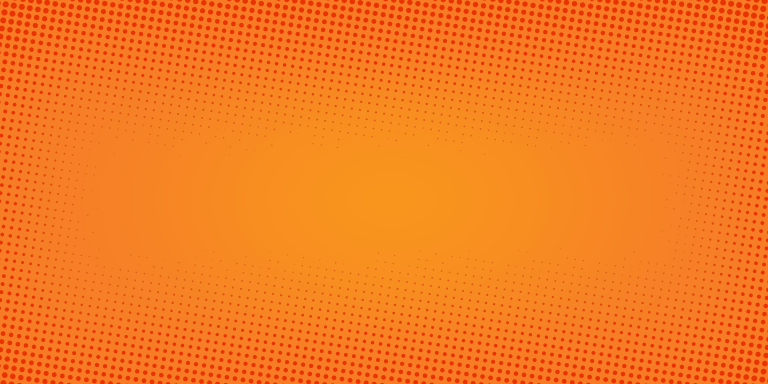
A WebGL 1 fragment shader for this background:

```glsl
precision mediump float;
// Orange halftone backdrop: a soft elliptical glow in the middle, framed by
// a slightly tilted lattice of red dots. The dots grow with their distance
// from a clear central box, and thin out unevenly along its border.

uniform vec2 u_resolution;

// Lengths are in canvas heights, measured from the canvas centre.
const vec3 GLOW_COLOR = vec3(0.975, 0.582, 0.115);
const vec3 BASE_COLOR = vec3(0.963, 0.495, 0.153);
const vec3 EDGE_COLOR = vec3(0.970, 0.480, 0.145);
const vec3 DOT_FAINT = vec3(0.860, 0.390, 0.080);
const vec3 DOT_STRONG = vec3(0.915, 0.200, 0.008);

const vec2 GLOW_CENTER = vec2(0.02, -0.02);
const vec2 GLOW_RADIUS = vec2(0.82, 0.52);
const vec2 CLEAR_CENTER = vec2(-0.01, -0.025);
const vec2 CLEAR_HALF = vec2(0.74, 0.135);
const float CLEAR_ROUND = 0.02;

const float CELL = 0.0212;       // lattice spacing
const float TILT = -0.157;       // rows sink towards the right
const float DOT_MIN = 0.07;      // radii in cells
const float DOT_MAX = 0.375;
const float GROWTH_RANGE = 0.44; // distance over which dots grow
const float GROWTH_POWER = 1.15;
const float FADE_RANGE = 0.08;   // uneven border of the clear box

float hash(vec2 p) {
  return fract(sin(dot(p, vec2(12.9898, 78.233))) * 43758.5453);
}

mat2 rotation(float angle) {
  float c = cos(angle);
  float s = sin(angle);
  return mat2(c, s, -s, c);
}

// Distance outside the rounded clear box; negative inside it.
float clearDistance(vec2 p) {
  vec2 q = abs(p - CLEAR_CENTER) - CLEAR_HALF + CLEAR_ROUND;
  return length(max(q, 0.0)) + min(max(q.x, q.y), 0.0) - CLEAR_ROUND;
}

vec3 background(vec2 p) {
  float reach = length((p - GLOW_CENTER) / GLOW_RADIUS);
  vec3 color = mix(GLOW_COLOR, BASE_COLOR, smoothstep(0.0, 1.15, reach));
  return mix(color, EDGE_COLOR, smoothstep(0.1, 0.4, clearDistance(p)));
}

// Returns dot coverage in x and dot strength in y.
vec2 halftone(vec2 p) {
  vec2 grid = rotation(-TILT) * p / CELL;
  vec2 id = floor(grid);
  vec2 center = rotation(TILT) * (id + 0.5) * CELL;

  float d = clearDistance(center);
  float growth = pow(clamp(d / GROWTH_RANGE, 0.0, 1.0), GROWTH_POWER);
  float radius = mix(DOT_MIN, DOT_MAX, growth);
  float present = smoothstep(0.0, 0.4, d / FADE_RANGE + 0.4 - hash(id));

  float pixel = 1.0 / (u_resolution.y * CELL);
  float gap = length(fract(grid) - 0.5) - radius;
  float coverage = clamp(0.5 - gap / pixel, 0.0, 1.0);
  return vec2(coverage * present, growth);
}

void main() {
  vec2 p = (gl_FragCoord.xy - 0.5 * u_resolution) / u_resolution.y;
  vec2 dots = halftone(p);
  vec3 dotColor = mix(DOT_FAINT, DOT_STRONG, smoothstep(0.0, 0.5, dots.y));
  gl_FragColor = vec4(mix(background(p), dotColor, dots.x), 1.0);
}
```
